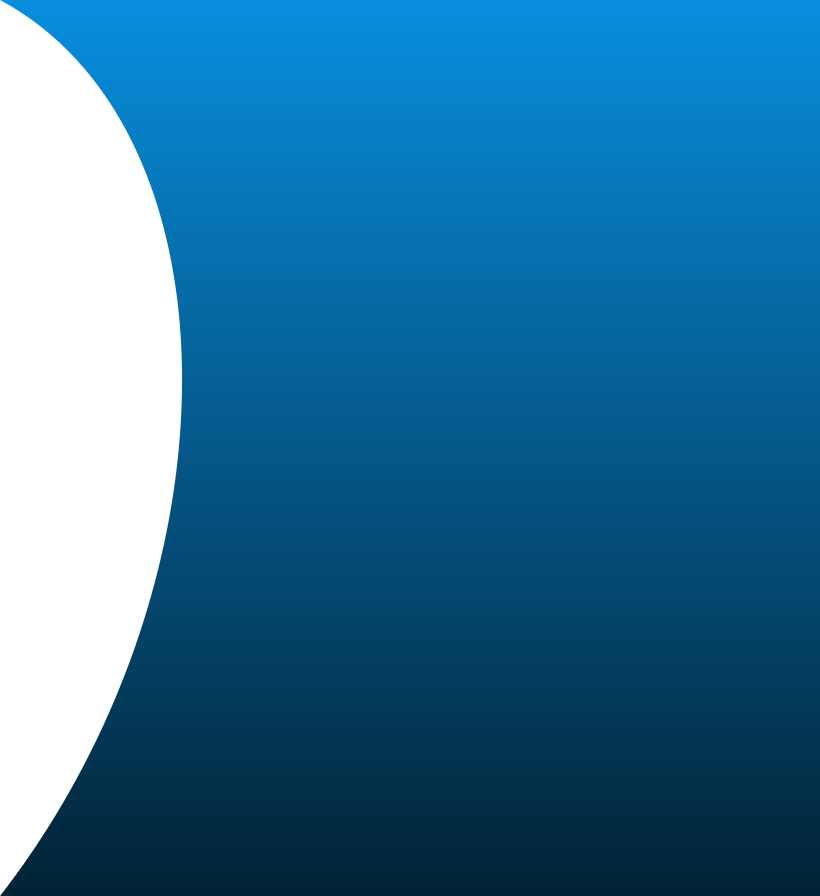
Give the GLSL for this background, as a WebGL 1 fragment shader.

```glsl
precision highp float;

uniform vec2 u_resolution;

const vec3 SKY_BLUE = vec3(0.031, 0.557, 0.870);
const vec3 DEEP_NAVY = vec3(0.006, 0.134, 0.206);
const vec3 WHITE = vec3(1.0);

// Cubic Bezier coordinate, starting at zero
float bezier(float t, float c1, float c2, float end) {
  float s = 1.0 - t;
  return 3.0 * s * t * (s * c1 + t * c2) + t * t * t * end;
}

float bezierSlope(float t, float c1, float c2, float end) {
  float s = 1.0 - t;
  return 3.0 * (s * s * c1 + 2.0 * s * t * (c2 - c1) + t * t * (end - c2));
}

// Newton steps find the curve parameter at a given depth
float parameterAt(float depth, float c1, float c2) {
  float t = depth;
  for (int i = 0; i < 6; i++) {
    t -= (bezier(t, c1, c2, 1.0) - depth) / bezierSlope(t, c1, c2, 1.0);
    t = clamp(t, 0.0, 1.0);
  }
  return t;
}

// Signed distance in pixels to the bulge, negative inside
float bulgeDistance(vec2 p, vec2 size, vec2 handle1, vec2 handle2) {
  float t = parameterAt(p.y, handle1.y, handle2.y);
  float edge = bezier(t, handle1.x, handle2.x, 0.0);
  vec2 tangent = size * vec2(bezierSlope(t, handle1.x, handle2.x, 0.0),
                             bezierSlope(t, handle1.y, handle2.y, 1.0));
  return (p.x - edge) * size.x * tangent.y / length(tangent);
}

void main() {
  vec2 uv = gl_FragCoord.xy / u_resolution;
  vec2 fromTop = vec2(uv.x, 1.0 - uv.y);

  // Vertical gradient
  vec3 color = mix(SKY_BLUE, DEEP_NAVY, fromTop.y);

  // White bulge on the left side
  float d = bulgeDistance(fromTop, u_resolution,
                          vec2(0.296, 0.146), vec2(0.296, 0.651));
  color = mix(WHITE, color, clamp(d + 0.5, 0.0, 1.0));

  gl_FragColor = vec4(color, 1.0);
}
```
